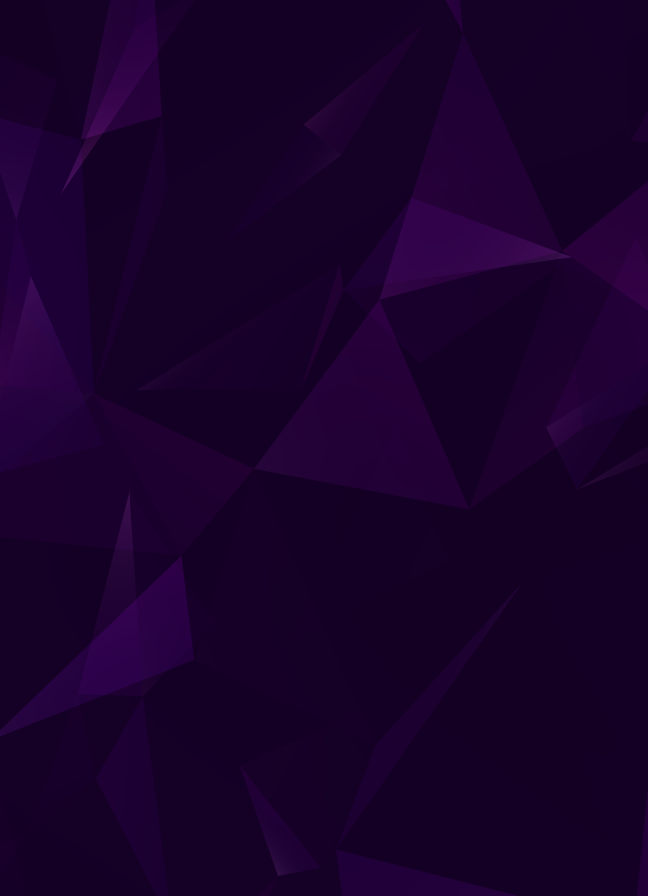
Write a Shadertoy shader that draws this background.

```glsl
// Dark violet low-poly backdrop: overlapping translucent facets with soft inner gradients.

vec3 hash3(vec2 cell) {
    vec3 q = fract(cell.xyx * vec3(0.1031, 0.1030, 0.0973));
    q += dot(q, q.yxz + 33.33);
    return fract((q.xxy + q.yzz) * q.zyx);
}

float cross2(vec2 a, vec2 b) { return a.x * b.y - a.y * b.x; }

mat2 rotation(float angle) {
    float c = cos(angle), s = sin(angle);
    return mat2(c, s, -s, c);
}

// Lattice corner pushed away from its regular place
vec2 corner(vec2 id, vec2 size, float seed) {
    return (id + 0.9 * (hash3(id + seed).xy - 0.5)) * size;
}

// Light of one triangle: flat level, gradient across it and a glint at one tip
vec3 facet(vec2 p, vec2 a, vec2 b, vec2 c, vec2 id, float threshold, float glint) {
    float area = cross2(b - a, c - a);
    vec3 edge = vec3(cross2(c - b, p - b), cross2(a - c, p - c), cross2(b - a, p - a));
    vec3 dist = edge * sign(area) / vec3(length(c - b), length(a - c), length(b - a));
    float cover = clamp(min(dist.x, min(dist.y, dist.z)) * iResolution.y + 0.5, 0.0, 1.0);
    if (cover <= 0.0) return vec3(0);

    vec3 weight = clamp(edge / area, 0.0, 1.0);
    vec3 rnd = hash3(id + 71.3);
    float level = smoothstep(threshold, 1.0, rnd.x);
    float slope = dot(weight, hash3(id + 15.7));
    float hue = clamp(0.15 + 0.55 * rnd.y + 0.6 * (slope - 0.4), 0.0, 1.0);
    vec3 tint = mix(vec3(0.042, 0.0, 0.105), vec3(0.092, 0.002, 0.082), hue);
    vec3 light = tint * level * (0.55 + 0.8 * slope);
    light += vec3(0.12, 0.07, 0.10) * glint * level * step(0.45, rnd.z) * pow(weight.x, 2.5);
    return light * cover;
}

// Irregular triangle mesh; each quad is split along a random diagonal
vec3 mesh(vec2 p, vec2 size, float seed, float threshold, float glint) {
    vec2 base = floor(p / size);
    vec3 light = vec3(0);
    for (int y = -1; y <= 1; y++)
    for (int x = -1; x <= 1; x++) {
        vec2 id = base + vec2(x, y);
        vec2 a = corner(id, size, seed);
        vec2 b = corner(id + vec2(1, 0), size, seed);
        vec2 c = corner(id + vec2(1, 1), size, seed);
        vec2 d = corner(id + vec2(0, 1), size, seed);
        vec2 key = id * 2.0 + seed;
        if (hash3(key + 5.1).z < 0.5) {
            light += facet(p, a, b, c, key, threshold, glint);
            light += facet(p, c, d, a, key + vec2(1, 0), threshold, glint);
        } else {
            light += facet(p, b, c, d, key, threshold, glint);
            light += facet(p, d, a, b, key + vec2(1, 0), threshold, glint);
        }
    }
    return light;
}

void mainImage(out vec4 fragColor, in vec2 fragCoord) {
    vec2 p = fragCoord / iResolution.y;
    vec3 color = vec3(0.078, 0.0, 0.143);

    // Large planes, then sparse smaller shards at another angle
    color += mesh(rotation(-0.22) * p + 3.0, vec2(0.19, 0.26), 20.0, 0.42, 0.35);
    color += 0.6 * mesh(rotation(0.5) * p + 5.0, vec2(0.11, 0.17), 60.0, 0.7, 1.5);

    // Faint broad drift of brightness
    color *= 1.0 + 0.04 * sin(p.x * 5.0 + 2.0 * sin(p.y * 4.0));
    fragColor = vec4(color, 1.0);
}
```
